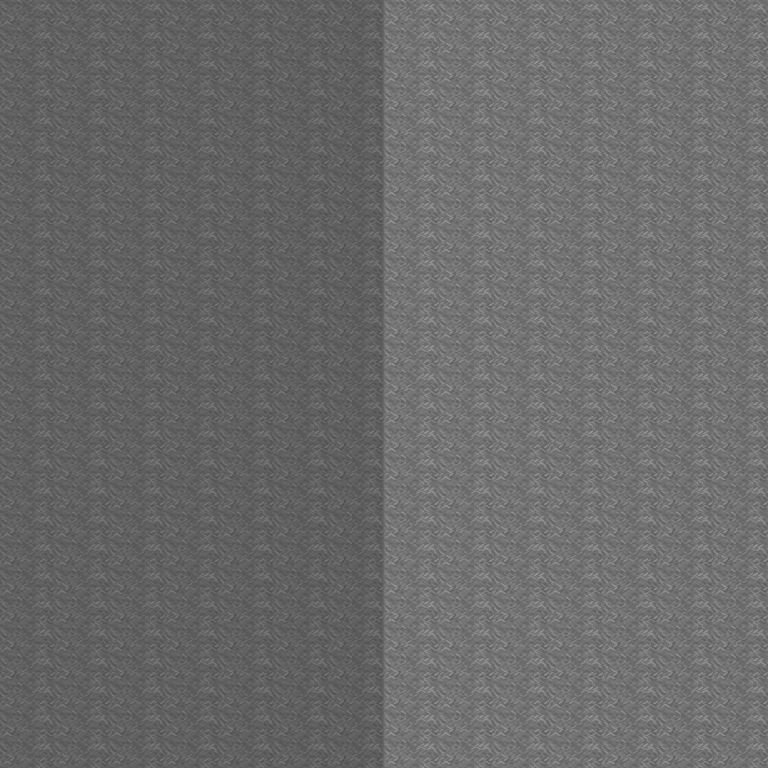
This texture is drawn by a WebGL 1 fragment shader. Its source:

```glsl
precision highp float;

uniform vec2 u_resolution;

// Values to tune
const float SEAM_X = 0.5;
const float SEAM_RAGGED = 0.003;
const vec2 TILE_COUNT = vec2(14.0, 27.0);
const vec2 STROKE_CELLS = vec2(11.0, 8.0);
const vec2 GRAIN_CELLS = vec2(18.0, 10.0);
const float STROKE_SLOPE = 0.95;
const float STROKE_CORE = 0.12;
const float STROKE_EDGE = 0.42;
const float STROKE_MEAN = 0.3;
const float GRAIN_AMOUNT = 0.75;
const float DARK_OUTER = 0.389;
const float DARK_SEAM = 0.383;
const float LIGHT_SEAM = 0.468;
const float LIGHT_OUTER = 0.459;
const float DARK_CONTRAST = 0.092;
const float LIGHT_CONTRAST = 0.125;

// Hash without sine
float hash(vec2 p) {
  vec3 q = fract(vec3(p.xyx) * 0.1031);
  q += dot(q, q.yzx + 33.33);
  return fract((q.x + q.y) * q.z);
}

// Value noise that repeats after the given number of cells
float tiledNoise(vec2 p, vec2 period, float seed) {
  vec2 cell = floor(p);
  vec2 blend = smoothstep(0.0, 1.0, p - cell);
  vec2 low = mod(cell, period) + seed;
  vec2 high = mod(cell + 1.0, period) + seed;
  float bottom = mix(hash(low), hash(vec2(high.x, low.y)), blend.x);
  float top = mix(hash(vec2(low.x, high.y)), hash(high), blend.x);
  return mix(bottom, top, blend.y);
}

// Short bright strokes in staggered rows, each leaning left or right
float slantedStrokes(vec2 tile) {
  vec2 p = tile * STROKE_CELLS;
  p.x += 0.5 * mod(floor(p.y), 2.0);
  vec2 id = mod(floor(p), STROKE_CELLS);
  vec2 local = fract(p) - 0.5;
  float lean = hash(id + 13.0) < 0.5 ? -1.0 : 1.0;
  float shift = (hash(id + 29.0) - 0.5) * 0.3;
  float gap = abs(local.y - shift - lean * STROKE_SLOPE * local.x);
  float glow = mix(0.1, 1.0, hash(id + 57.0));
  return glow * (1.0 - smoothstep(STROKE_CORE, STROKE_EDGE, gap));
}

// Strokes over a fine grain, centred on zero
float weave(vec2 uv) {
  vec2 tile = uv * TILE_COUNT;
  float grain = tiledNoise(tile * GRAIN_CELLS, GRAIN_CELLS, 41.0) - 0.5;
  return slantedStrokes(tile) - STROKE_MEAN + grain * GRAIN_AMOUNT;
}

void main() {
  vec2 uv = gl_FragCoord.xy / u_resolution;
  float pixel = 1.0 / u_resolution.x;
  float fibre = weave(uv);

  // Slightly frayed vertical seam
  float seam = SEAM_X + fibre * SEAM_RAGGED;
  float side = smoothstep(seam - pixel, seam + pixel, uv.x);

  // Broad shading of the two panels
  float darkTone = mix(DARK_OUTER, DARK_SEAM, smoothstep(0.2, SEAM_X, uv.x));
  float lightTone = mix(LIGHT_SEAM, LIGHT_OUTER, smoothstep(SEAM_X, 1.0, uv.x));

  float tone = mix(darkTone, lightTone, side);
  tone += fibre * mix(DARK_CONTRAST, LIGHT_CONTRAST, side);
  gl_FragColor = vec4(vec3(tone), 1.0);
}
```
